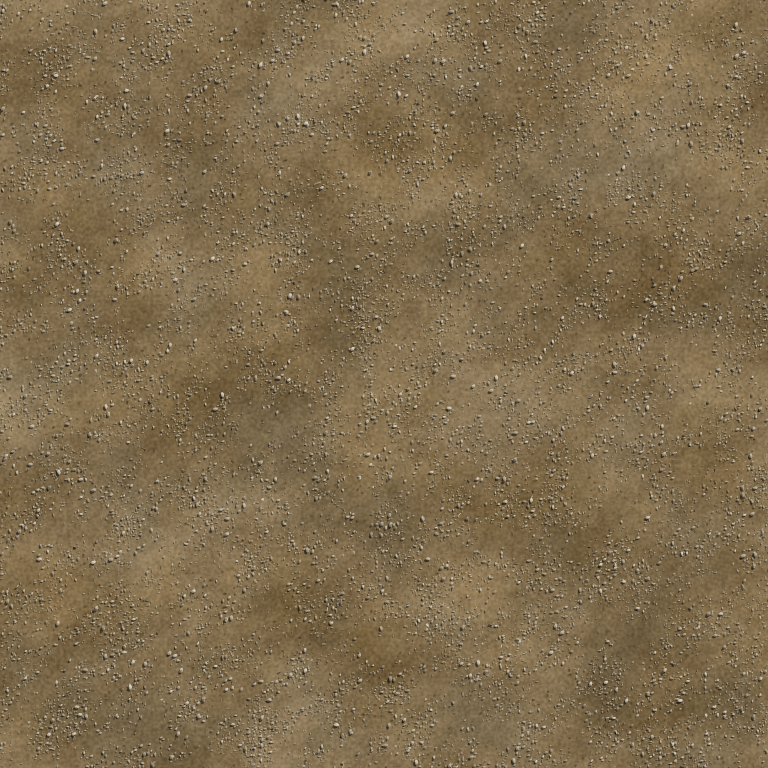
Reproduce this texture procedurally as a WebGL 2 fragment shader.

```glsl
#version 300 es
precision highp float;

uniform vec2 u_resolution;
out vec4 outColor;

const vec2 SUN = vec2(0.6, 0.8);

vec2 hash2(vec2 p) {
    vec3 h = fract(p.xyx * vec3(0.1031, 0.1030, 0.0973));
    h += dot(h, h.yzx + 33.33);
    return fract((h.xx + h.yz) * h.zy);
}

vec2 gradientAt(vec2 corner) {
    float angle = 6.28318 * hash2(corner + 17.0).x;
    return vec2(cos(angle), sin(angle));
}

float gradientNoise(vec2 p) {
    vec2 i = floor(p);
    vec2 f = p - i;
    vec2 w = f * f * f * (f * (f * 6.0 - 15.0) + 10.0);
    vec2 e = vec2(0.0, 1.0);
    float low = mix(dot(gradientAt(i), f), dot(gradientAt(i + e.yx), f - e.yx), w.x);
    float high = mix(dot(gradientAt(i + e.xy), f - e.xy), dot(gradientAt(i + e.yy), f - e.yy), w.x);
    return mix(low, high, w.y);
}

float fbm(vec2 p, int octaves, float gain) {
    float sum = 0.0;
    float amplitude = 1.0;
    for (int k = 0; k < octaves; k++) {
        sum += amplitude * gradientNoise(p);
        p = mat2(1.6, 1.2, -1.2, 1.6) * p + 11.3;
        amplitude *= gain;
    }
    return sum;
}

mat2 rotation(float angle) {
    float c = cos(angle);
    float s = sin(angle);
    return mat2(c, s, -s, c);
}

// Scattered oval stones: x = lit top, y = shadow beside it
vec2 pebbles(vec2 uv, float cells, float radius, float cover, float pixel) {
    vec2 q = uv * cells;
    vec2 home = floor(q);
    float blur = 0.6 * pixel * cells;
    vec2 squash = vec2(0.8, 1.3);
    vec2 result = vec2(0.0);
    for (int y = -1; y <= 1; y++) {
        for (int x = -1; x <= 1; x++) {
            vec2 id = home + vec2(x, y);
            vec2 place = hash2(id + cells);
            vec2 kind = hash2(id + cells * 2.0 + 41.0);
            vec2 look = hash2(id + cells * 3.0 + 83.0);
            float present = smoothstep(0.0, 0.08, cover - kind.x);
            float r = radius * mix(0.55, 1.15, kind.y * kind.y);
            mat2 turn = rotation(-0.9 + 1.8 * (look.x - 0.5));
            vec2 d = q - id - mix(vec2(0.1), vec2(0.9), place);
            float stoneDist = length(turn * d * squash);
            float shadowDist = length(turn * (d + SUN * r * 1.2) * squash);
            float stone = 1.0 - smoothstep(r - blur, r + blur, stoneDist);
            float shadow = 1.0 - smoothstep(r - blur, r + blur * 1.3, shadowDist);
            float facing = clamp(0.9 + 0.35 * dot(d, SUN) / r, 0.45, 1.0);
            result.x = max(result.x, present * stone * facing * mix(0.45, 1.0, look.y));
            result.y = max(result.y, present * shadow);
        }
    }
    return result;
}

vec3 addPebbles(vec3 ground, vec2 layer, vec3 stoneColor, float shadowDepth) {
    ground *= 1.0 - shadowDepth * layer.y;
    return mix(ground, stoneColor, layer.x);
}

void main() {
    vec2 uv = gl_FragCoord.xy / u_resolution.y;
    float pixel = 1.0 / u_resolution.y;

    // Soft stains, mottling and fine sand
    float stains = fbm(uv * vec2(4.5, 6.0) + 3.7, 4, 0.65);
    float mottle = fbm(uv * 34.0 + 63.0, 2, 0.7);
    float sand = fbm(uv * 95.0, 2, 0.9);
    float dust = gradientNoise(uv * 230.0 + 5.0);
    float tone = 0.57 + 0.52 * stains + 0.10 * mottle + 0.20 * sand + 0.34 * dust;
    vec3 color = mix(vec3(0.375, 0.305, 0.190), vec3(0.605, 0.520, 0.385), clamp(tone, -0.15, 1.25));

    // Warm ochre against cool grey earth
    float warmth = fbm(uv * 7.0 + 29.0, 3, 0.6);
    color += warmth * vec3(0.018, 0.002, -0.020);

    // Gravel gathers in slanted drifts with a few pale patches
    vec2 slanted = rotation(-0.9) * uv;
    float drift = fbm(slanted * vec2(15.0, 25.0) + 8.0, 3, 0.7);
    float patches = smoothstep(0.22, 0.55, fbm(rotation(1.0) * uv * vec2(10.0, 18.0) + 51.0, 3, 0.65));
    float cover = clamp(0.30 + 0.80 * drift, 0.05, 0.80);

    vec2 grit = pebbles(uv, 230.0, 0.29, cover + 0.40 * patches, pixel);
    vec2 gravel = pebbles(uv, 140.0, 0.25, cover * 0.9 + 0.40 * patches, pixel);
    vec2 stones = pebbles(uv, 84.0, 0.20, cover * 0.9, pixel);
    color = addPebbles(color, grit, vec3(0.72, 0.67, 0.57), 0.30);
    color = addPebbles(color, gravel, vec3(0.79, 0.75, 0.67), 0.44);
    color = addPebbles(color, stones, vec3(0.84, 0.81, 0.75), 0.55);

    // Sparse dark pits
    vec2 pits = pebbles(uv + 0.37, 105.0, 0.20, 0.18, pixel);
    color = mix(color, vec3(0.24, 0.19, 0.11), 0.65 * pits.x);

    outColor = vec4(color, 1.0);
}
```
